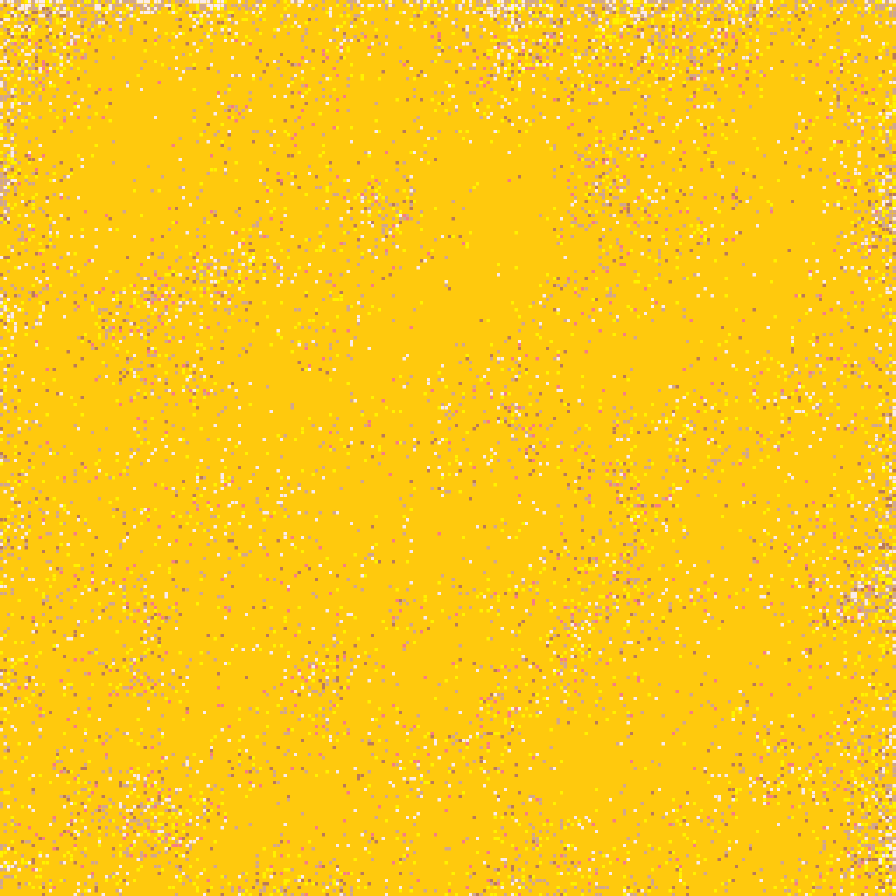
Write a Shadertoy shader that draws this texture.

```glsl
// Golden ground strewn with tiny square specks in mauve, yellow, white, brown and pink.
// Stretched gradient noise gathers the specks into diagonal drifts, and a ragged
// crust of extra specks gathers along the borders.

#define CELLS 256.0        // speck grid cells across the canvas
#define SPECK_DENSITY 0.092 // typical chance of a speck in a cell
#define CLUMPING 2.8       // contrast between drifts and bare ground
#define DRIFT_SCALE 6.0    // drifts across the canvas
#define DRIFT_ANGLE 0.55   // direction of the drifts in radians
#define DRIFT_STRETCH 1.4  // length of a drift relative to its width
#define CRUST_WIDTH 0.020  // falloff distance of the border crust
#define CRUST_DENSITY 0.60 // chance of a speck at the strongest border
#define TINT_DRIFT 0.25    // local variation of the speck colours

const vec3 GOLD   = vec3(1.00, 0.79, 0.05);
const vec3 MAUVE  = vec3(0.82, 0.65, 0.56);
const vec3 YELLOW = vec3(1.00, 0.95, 0.00);
const vec3 WHITE  = vec3(0.98, 0.92, 0.92);
const vec3 BROWN  = vec3(0.73, 0.48, 0.34);
const vec3 PINK   = vec3(0.96, 0.49, 0.52);

// Integer hash giving two independent values from 0 to 1
vec2 hash2(vec2 p) {
    uvec2 v = uvec2(ivec2(p) + 4096);
    v = v * 1664525u + 1013904223u;
    v.x += v.y * 1664525u;
    v.y += v.x * 1664525u;
    v ^= v >> 16u;
    v.x += v.y * 1664525u;
    v.y += v.x * 1664525u;
    v ^= v >> 16u;
    return vec2(v & 65535u) / 65536.0;
}

vec2 gradient(vec2 corner) {
    float angle = 6.2832 * hash2(corner).x;
    return vec2(cos(angle), sin(angle));
}

float gradientNoise(vec2 p) {
    vec2 i = floor(p), f = fract(p), o = vec2(0.0, 1.0);
    vec2 w = f * f * f * (f * (f * 6.0 - 15.0) + 10.0);
    float low = mix(dot(gradient(i), f), dot(gradient(i + o.yx), f - o.yx), w.x);
    float high = mix(dot(gradient(i + o), f - o), dot(gradient(i + 1.0), f - 1.0), w.x);
    return mix(low, high, w.y);
}

float fractalNoise(vec2 p) {
    float sum = 0.0, amplitude = 1.0;
    for (int octave = 0; octave < 4; octave++) {
        sum += amplitude * gradientNoise(p);
        p = p * 2.03 + 17.3;
        amplitude *= 0.65;
    }
    return sum;
}

// Border crust: strongest at the top, faint at the bottom
float borderCrust(vec2 uv) {
    vec2 nearLow = exp(-uv / CRUST_WIDTH) * vec2(0.5, 0.25);
    vec2 nearHigh = exp((uv - 1.0) / CRUST_WIDTH) * vec2(0.7, 1.0);
    vec2 strongest = max(nearLow, nearHigh);
    return max(strongest.x, strongest.y);
}

// Cumulative shares of the speck colours
vec3 speckColor(float pick) {
    if (pick < 0.19) return WHITE;
    if (pick < 0.44) return YELLOW;
    if (pick < 0.57) return PINK;
    if (pick < 0.70) return BROWN;
    return MAUVE;
}

void mainImage(out vec4 fragColor, in vec2 fragCoord) {
    vec2 grid = fragCoord / iResolution.y * CELLS;
    vec2 cell = floor(grid);
    vec2 uv = (cell + 0.5) / CELLS;

    // Density of the drifts and the crust
    float c = cos(DRIFT_ANGLE), s = sin(DRIFT_ANGLE);
    vec2 drift = vec2(c * uv.x + s * uv.y, c * uv.y - s * uv.x);
    drift *= DRIFT_SCALE * vec2(1.0 / DRIFT_STRETCH, 1.0);
    float clump = fractalNoise(drift + 5.7);
    float crust = borderCrust(uv);
    float density = SPECK_DENSITY * exp(CLUMPING * clump);
    density = min(density, 0.45) + CRUST_DENSITY * crust * (1.0 + clump);

    // Colour choice, leaning to white and mauve in the crust
    vec2 chance = hash2(cell + 911.0);
    float pick = chance.y + TINT_DRIFT * gradientNoise(uv * 9.0 + 31.4);
    pick = mix(pick, step(0.5, pick), 0.5 * crust);

    // Square speck with edges smoothed over one pixel
    float pixel = CELLS / iResolution.y;
    vec2 inside = 0.5 - abs(fract(grid) - 0.5);
    vec2 cover = clamp(inside / pixel + 0.5, 0.0, 1.0);
    float speck = step(chance.x, density) * cover.x * cover.y;

    fragColor = vec4(mix(GOLD, speckColor(pick), speck), 1.0);
}
```
